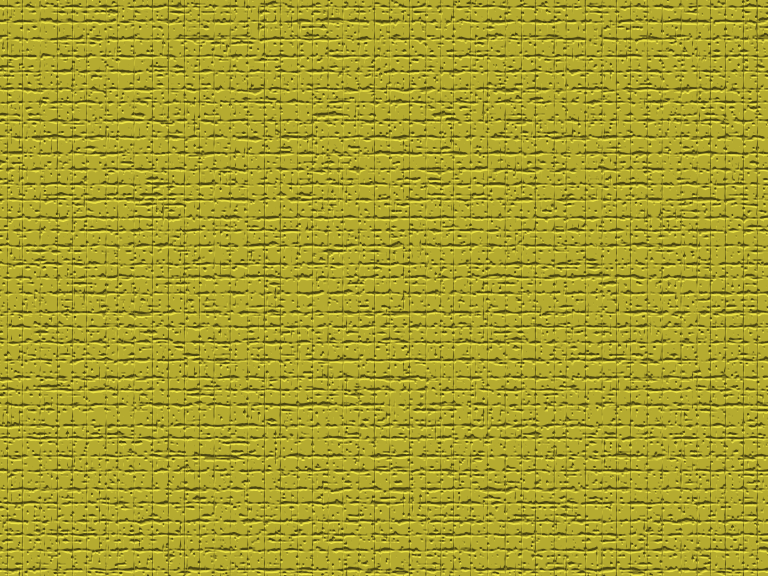
Give the GLSL for this texture, as a Shadertoy shader.

```glsl
const float ROWS = 36.0;
const vec3 BASE = vec3(0.71, 0.67, 0.19);
const vec3 LIT = vec3(0.96, 0.93, 0.29);
const vec3 SHADOW = vec3(0.29, 0.27, 0.07);

float hash(vec2 p) {
    return fract(sin(dot(p, vec2(127.1, 311.7))) * 43758.5);
}

vec2 hash2(vec2 p) {
    return vec2(hash(p), hash(p + 19.7));
}

// Distance to the nearest scattered point
float cellular(vec2 p) {
    vec2 cell = floor(p);
    float nearest = 4.0;
    for (int y = -1; y <= 1; y++) {
        for (int x = -1; x <= 1; x++) {
            vec2 c = cell + vec2(x, y);
            vec2 d = c + hash2(c) - p;
            nearest = min(nearest, dot(d, d));
        }
    }
    return sqrt(nearest);
}

float smoothMin(float a, float b, float k) {
    float h = max(k - abs(a - b), 0.0) / k;
    return min(a, b) - 0.25 * h * h * k;
}

// Signed distance to a family of nearly straight grooves of uneven width
float grooves(float along, float across, float freq, float width, float ragged, float bend, float seed) {
    float line = floor(across * freq);
    float phase = hash(vec2(line, seed));
    float center = 0.5 + 0.32 * (phase - 0.5);
    float wobble = bend * (sin(along * 1.9 + phase * 40.0)
                         + sin(along * 4.3 + phase * 90.0));
    float d = abs(fract(across * freq) - center - wobble) / freq;
    float swell = cellular(vec2(along * 1.7, line * 7.3 + seed)) - 0.45;
    return d - width - ragged * swell;
}

// Raised plateaus cut by coarse grooves, broken fine grooves and side notches
float relief(vec2 p) {
    float rowPatch = cellular(p * vec2(0.4, 0.8) + 5.0) - 0.45;
    float colPatch = cellular(p * vec2(0.8, 0.4) + 31.0) - 0.45;
    float rows = grooves(p.x, p.y, 1.0, 0.04, 0.17, 0.022, 3.0);
    float cols = grooves(p.y, p.x, 1.0, 0.012, 0.08, 0.0, 17.0);
    float fineRows = grooves(p.x, p.y, 2.0, -0.035 + 0.15 * rowPatch, 0.24, 0.03, 41.0);
    float fineCols = grooves(p.y, p.x, 2.0, -0.055 + 0.12 * colPatch, 0.16, 0.0, 59.0);
    float d = smoothMin(rows, cols, 0.1);
    d = smoothMin(d, min(fineRows, fineCols), 0.06);
    float notches = 0.5 * cellular(p * vec2(1.5, 2.1)) - 0.09 + 0.45 * max(d, 0.0);
    d = smoothMin(d, notches, 0.06);
    return smoothstep(-0.05, 0.05, d);
}

// Emboss: upper rims catch light, lower rims and groove floors darken
vec3 emboss(vec2 p, vec2 lightStep) {
    float slope = relief(p - lightStep) - relief(p + lightStep);
    float floorDark = 0.45 * (1.0 - relief(p));
    float shade = clamp(slope - floorDark, -1.0, 1.0);
    vec3 target = shade > 0.0 ? LIT : SHADOW;
    return mix(BASE, target, abs(shade));
}

void mainImage(out vec4 fragColor, in vec2 fragCoord) {
    vec2 p = fragCoord / iResolution.y * ROWS;
    fragColor = vec4(emboss(p, vec2(-0.012, 0.065)), 1.0);
}
```
